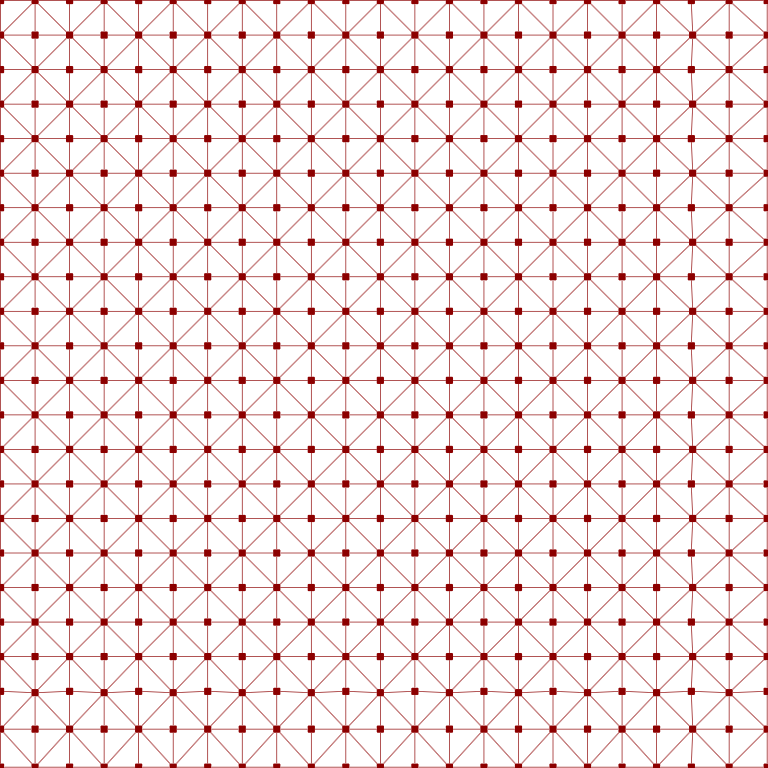
Give the GLSL for this pattern, as a WebGL 2 fragment shader.

```glsl
#version 300 es
precision highp float;
// Dark red lattice with square knots and diamond diagonals on white.

#define PITCH 0.04496        // regular spacing of the lattice
#define LAST_PITCH 0.0495    // wider spacing beyond the seam
#define ORIGIN 0.0007        // inset of the first line
#define SEAM 20.0            // index of the irregular line
#define HUB_SHIFT 0.0020     // displacement of hubs on the seam
#define KNOT_SHIFT 0.0003    // displacement of plain knots on the seam
#define LINE_WIDTH 0.00088
#define KNOT_HALF 0.0047
#define KNOT_ROUND 0.0015
#define INK vec3(0.55, 0.0, 0.0)
#define PAPER vec3(1.0)

uniform vec2 u_resolution;
out vec4 fragColor;

// Hubs, where diagonals meet, alternate with plain knots.
bool isHub(vec2 id) {
    return mod(id.x + id.y, 2.0) > 0.5;
}

// Position of a lattice node, counted from the upper left.
vec2 nodePosition(vec2 id) {
    vec2 regular = ORIGIN + min(id, SEAM) * PITCH;
    vec2 widened = max(id - SEAM, 0.0) * LAST_PITCH;
    vec2 onSeam = 1.0 - step(0.5, abs(id - SEAM));
    return regular + widened + onSeam * (isHub(id) ? HUB_SHIFT : KNOT_SHIFT);
}

// Cell that holds a point, ignoring the seam displacement.
vec2 cellIndex(vec2 p) {
    float seamAt = ORIGIN + SEAM * PITCH;
    vec2 regular = (min(p, seamAt) - ORIGIN) / PITCH;
    return floor(regular + max(p - seamAt, 0.0) / LAST_PITCH);
}

// Pixel coverage of a thin line from a to b.
float lineCoverage(vec2 p, vec2 a, vec2 b, float pixel) {
    vec2 along = b - a;
    vec2 direction = normalize(along);
    float t = clamp(dot(p - a, along) / dot(along, along), 0.0, 1.0);
    float d = length(p - a - along * t);
    float footprint = pixel * (abs(direction.x) + abs(direction.y));
    float halfWidth = 0.5 * LINE_WIDTH;
    float overlap = min(d + 0.5 * footprint, halfWidth)
                  - max(d - 0.5 * footprint, -halfWidth);
    return clamp(overlap / footprint, 0.0, 1.0);
}

// Pixel coverage of a rounded square knot.
float knotCoverage(vec2 offset, float pixel) {
    vec2 q = abs(offset) - KNOT_HALF + KNOT_ROUND;
    float d = length(max(q, 0.0)) + min(max(q.x, q.y), 0.0) - KNOT_ROUND;
    return clamp(0.5 - d / pixel, 0.0, 1.0);
}

void main() {
    vec2 p = gl_FragCoord.xy / u_resolution;
    p.y = 1.0 - p.y;
    float pixel = 1.0 / min(u_resolution.x, u_resolution.y);
    vec2 cell = cellIndex(p);
    float ink = 0.0;

    // Nodes around the current cell
    for (int j = -1; j <= 1; j++) {
        for (int i = -1; i <= 1; i++) {
            vec2 id = cell + vec2(i, j);
            vec2 node = nodePosition(id);
            vec2 right = nodePosition(id + vec2(1.0, 0.0));
            vec2 below = nodePosition(id + vec2(0.0, 1.0));

            ink = max(ink, lineCoverage(p, node, right, pixel));
            ink = max(ink, lineCoverage(p, node, below, pixel));

            // One diagonal per cell, always between two hubs
            if (isHub(id)) {
                vec2 opposite = nodePosition(id + 1.0);
                ink = max(ink, lineCoverage(p, node, opposite, pixel));
            } else {
                ink = max(ink, lineCoverage(p, right, below, pixel));
            }
        }
    }

    // Knots cover the line crossings
    for (int j = 0; j <= 2; j++) {
        for (int i = 0; i <= 2; i++) {
            vec2 node = nodePosition(cell + vec2(i, j));
            ink = max(ink, knotCoverage(p - node, pixel));
            node = nodePosition(cell - vec2(i, j) + 1.0);
            ink = max(ink, knotCoverage(p - node, pixel));
        }
    }

    fragColor = vec4(mix(PAPER, INK, ink), 1.0);
}
```
